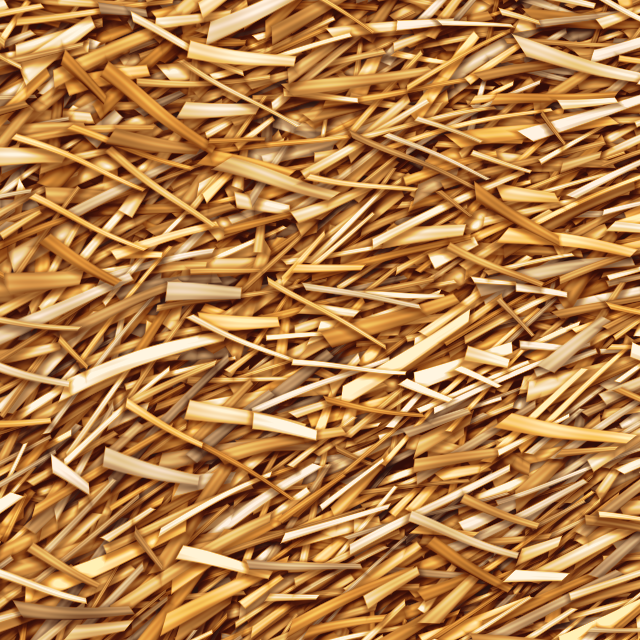
Reproduce this texture procedurally as a WebGL 2 fragment shader.

```glsl
#version 300 es
precision highp float;
// Draws a dense bed of loose golden straw, stalks overlapping with dark gaps.

#define LAYERS 20
#define CELL vec2(0.15, 0.05)
#define BASE_ANGLE 0.45
#define ANGLE_SPREAD 0.34
#define HALF_LENGTH vec2(0.03, 0.14)
#define HALF_WIDTH vec2(0.0035, 0.0125)
#define SHADOW_REACH 0.012
#define SHADOW_DEPTH 0.62
#define TONE_RANGE vec2(0.42, 1.16)
#define SOFTNESS 0.0016

uniform vec2 u_resolution;
out vec4 fragColor;

vec4 hash4(vec3 p) {
  vec4 q = fract(p.xyzx * vec4(0.1031, 0.1030, 0.0973, 0.1099));
  q += dot(q, q.wzxy + 33.33);
  return fract((q.xxyz + q.yzzw) * q.zywx);
}

vec2 rotate(vec2 p, float angle) {
  float c = cos(angle), s = sin(angle);
  return vec2(c * p.x + s * p.y, c * p.y - s * p.x);
}

// Signed distance to a stalk lying along x, with slanted ends.
float stalkDistance(vec2 q, vec2 halfSize, float slant) {
  return max(abs(q.y) - halfSize.y, abs(q.x + slant * q.y) - halfSize.x);
}

// Tone 0..1 to colour, from deep shadow to sunlit cream.
vec3 strawRamp(float t) {
  vec3 c = mix(vec3(0.19, 0.05, 0.03), vec3(0.29, 0.09, 0.04), smoothstep(0.0, 0.06, t));
  c = mix(c, vec3(0.51, 0.25, 0.08), clamp((t - 0.06) / 0.10, 0.0, 1.0));
  c = mix(c, vec3(0.66, 0.43, 0.20), clamp((t - 0.16) / 0.17, 0.0, 1.0));
  c = mix(c, vec3(0.85, 0.58, 0.28), clamp((t - 0.33) / 0.21, 0.0, 1.0));
  c = mix(c, vec3(0.94, 0.79, 0.43), clamp((t - 0.54) / 0.20, 0.0, 1.0));
  c = mix(c, vec3(0.96, 0.85, 0.68), clamp((t - 0.74) / 0.15, 0.0, 1.0));
  return mix(c, vec3(1.0, 0.96, 0.88), clamp((t - 0.89) / 0.15, 0.0, 1.0));
}

// Paints one layer of stalks over state = (tone, tint).
void paintLayer(vec2 p, float layer, float edge, inout vec2 state) {
  float turn = fract(layer * 0.618 + 0.3) * 2.0 - 1.0;
  float stray = abs(turn * turn * turn);
  float angle = BASE_ANGLE + ANGLE_SPREAD * turn + 0.7 * turn * stray * abs(turn);
  vec2 lp = rotate(p, angle) + layer * vec2(0.37, 0.73);
  vec2 home = floor(lp / CELL);

  for (int y = -1; y <= 1; y++)
  for (int x = -1; x <= 1; x++) {
    vec2 cell = home + vec2(x, y);
    vec4 place = hash4(vec3(cell + 71.0, layer + 3.0));
    vec4 look = hash4(vec3(cell + 19.0, layer + 47.0));
    if (look.w > 0.95 - 0.6 * stray) continue;

    vec2 size = vec2(mix(HALF_LENGTH.x, HALF_LENGTH.y, place.z * (1.0 - 0.4 * stray)),
                     mix(HALF_WIDTH.x, HALF_WIDTH.y, look.x * look.x));
    float lean = (place.w - 0.5) * 0.05 / size.x;
    vec2 q = rotate(lp - (cell + place.xy) * CELL, lean);
    size.y *= 1.0 - 0.25 * q.x / size.x;
    float slant = (look.y - 0.5) * 2.0;

    // Shadow falls slightly below the stalk.
    float under = stalkDistance(q + vec2(0.0, 0.004), size, slant);
    state.x *= 1.0 - SHADOW_DEPTH * (1.0 - smoothstep(-0.002, SHADOW_REACH, under));

    // Rounded section, lengthwise fibres and uneven light.
    float across = clamp(q.y / size.y, -1.0, 1.0);
    float tone = mix(TONE_RANGE.x, TONE_RANGE.y, look.z);
    tone += 0.12 * across - 0.22 * across * across;
    tone += 0.06 * sin(across * 7.0 + look.y * 40.0 + q.x * 25.0);
    tone += 0.07 * sin(q.x * 45.0 + look.x * 30.0);
    float cover = 1.0 - smoothstep(-edge, edge, stalkDistance(q, size, slant));
    state = mix(state, vec2(tone, fract(look.y * 7.0 + look.z * 13.0)), cover);
  }
}

void main() {
  vec2 p = gl_FragCoord.xy / u_resolution.y;
  float edge = max(SOFTNESS, 0.8 / u_resolution.y);

  // Flatter lie at the top, steeper at the bottom, with gentle bends.
  vec2 bed = p;
  bed.y -= 0.28 * (0.5 - p.y) * (p.x - 0.5);
  bed.y += 0.006 * sin(p.x * 9.0 + p.y * 5.0) + 0.003 * sin(p.x * 21.0 - p.y * 13.0);

  vec2 state = vec2(0.05, 0.5);
  for (int i = 0; i < LAYERS; i++) paintLayer(bed, float(i), edge, state);

  // Broad clumps of light and shade.
  float clump = sin(p.x * 8.0 + 3.0 * sin(p.y * 6.0)) * sin(p.y * 13.0 - p.x * 5.0);
  vec3 colour = strawRamp(state.x * (1.0 + 0.1 * clump));

  // Some stalks are weathered and pale, others warm and saturated.
  float grey = dot(colour, vec3(0.3, 0.59, 0.11));
  float weathered = smoothstep(0.72, 0.95, state.y);
  float warm = 1.0 - smoothstep(0.1, 0.4, state.y);
  colour = mix(colour, grey * vec3(1.07, 0.97, 0.92), 0.45 * weathered);
  colour = mix(colour, colour * vec3(1.05, 0.97, 0.72), 0.7 * warm);
  fragColor = vec4(clamp(colour, 0.0, 1.0), 1.0);
}
```
